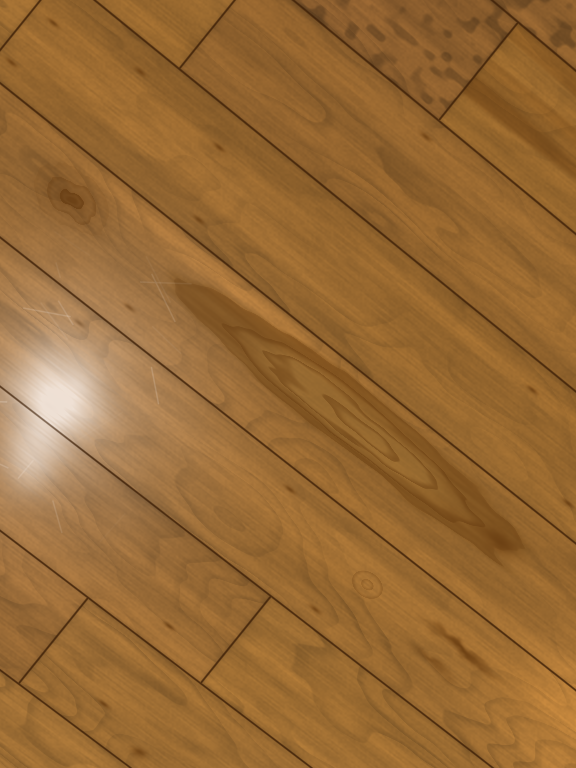
Give the GLSL for this texture, as a WebGL 2 fragment shader.

```glsl
#version 300 es
precision highp float;
// Varnished maple floor: diagonal planks in slight perspective, with butt joints,
// contour grain, a heartwood flame, knots and a scratched lamp reflection.
uniform vec2 u_resolution;
out vec4 outColor;

#define PLANK 0.2726   // plank spacing in canvas widths
#define CONVERGE 0.049 // how much the seams draw together
#define SEAM 0.0013    // half width of a seam
#define GRAIN 0.13     // strength of the contour grain
#define FIBRE 0.09     // strength of the fine fibres
#define LAMP vec2(0.10, 0.69)
#define SCRATCHES 20

const vec3 GOLD = vec3(0.65, 0.455, 0.215), SHADE = vec3(0.58, 0.39, 0.16);
const vec3 ROSE = vec3(0.67, 0.49, 0.31), BROWN = vec3(0.52, 0.345, 0.18);
const vec3 DARK = vec3(0.40, 0.23, 0.06), GROOVE = vec3(0.25, 0.13, 0.03);
const vec3 GLOSS = vec3(0.95, 0.90, 0.86);

// Per row from the top right: joint position, tone before it, tone after it
const vec3 ROWS[9] = vec3[9](
  vec3(9, 1, 1), vec3(0.726, 0.95, 0), vec3(0.318, 0.1, 0.5),
  vec3(0.055, 0.1, 0.2), vec3(9, 0.45, 0), vec3(9, 0.4, 0),
  vec3(1.019, 0.65, 0.05), vec3(0.773, 0.7, 0.25), vec3(9, 0.15, 0));

float hash(vec2 p) {
  vec3 q = fract(vec3(p.xyx) * 0.1031);
  q += dot(q, q.yzx + 33.33);
  return fract((q.x + q.y) * q.z);
}
float noise(vec2 p) {
  vec2 i = floor(p), f = fract(p);
  f = f * f * (3.0 - 2.0 * f);
  return mix(mix(hash(i), hash(i + vec2(1, 0)), f.x),
             mix(hash(i + vec2(0, 1)), hash(i + 1.0), f.x), f.y);
}
float fbm(vec2 p) {
  return 0.55 * noise(p) + 0.3 * noise(p * 2.1 + 7.0) + 0.15 * noise(p * 4.3 + 19.0);
}
// Growth ring: slow darkening, then a quick soft drop
float ring(float f) {
  float t = fract(f);
  return smoothstep(0.55, 0.93, t) * smoothstep(1.0, 0.94, t);
}
// Soft elliptical spot
float spot(vec2 p, vec2 centre, vec2 size) {
  vec2 d = (p - centre) / size;
  return exp(-dot(d, d));
}
float segment(vec2 p, vec2 a, vec2 d) {
  return length(p - a - d * clamp(dot(p - a, d) / dot(d, d), 0.0, 1.0));
}

void main() {
  float px = 1.0 / u_resolution.x;
  vec2 p = vec2(gl_FragCoord.x, u_resolution.y - gl_FragCoord.y) * px;

  // Plank coordinates: b.x runs along the plank, b.y counts rows
  float drop = (p.y - 0.807 * p.x) / (1.0 - CONVERGE * p.x) - 0.144;
  vec2 b = vec2(dot(p, vec2(0.78, 0.63)), drop / (PLANK - 0.0175 * drop));
  float row = floor(b.y), across = fract(b.y);
  vec3 plank = ROWS[int(clamp(row + 4.0, 0.0, 8.0))];
  float after = step(plank.x, b.x);
  vec2 seed = vec2(row * 17.3 + after * 41.7 + 90.0, row * 5.9 + 60.0);

  // Base tone, rosy near the lamp and warm at the lower right
  float lit = 0.55 + 0.3 * (p.y - p.x) + 0.5 * (fbm(b * 2.5 + seed) - 0.5);
  vec3 col = mix(SHADE, GOLD, clamp(lit, 0.0, 1.1));
  float tone = mix(plank.y, plank.z, after) * mix(1.0, 0.4, smoothstep(0.4, 1.2, b.x));
  col = mix(col, BROWN, tone * 0.75);
  col = mix(col, ROSE, 0.75 * spot(p, LAMP, vec2(0.29)));
  col *= 1.0 + 0.22 * spot(p, vec2(1.02, 1.24), vec2(0.14));

  // Cathedral contours, long bands and fine fibres
  float field = fbm(vec2(b.x * 2.0, across * 1.5) + seed) + 0.02 * noise(b * vec2(25, 12));
  col *= 1.0 - GRAIN * ring(field * 9.0) * noise(b * vec2(4, 3) + seed);
  col *= 1.0 + 0.16 * (noise(vec2(b.x * 1.6, across * 9.0) + seed) - 0.5);
  col *= 1.0 + FIBRE * (noise(b * vec2(22, 60)) - 0.5) + 0.05 * (noise(p * 260.0) - 0.5);

  // Striped plank and burled plank at the top right
  float top = step(row, -2.5);
  float bands = smoothstep(0.55, 0.8, noise(vec2(b.x * 1.5, across * 8.0) + 3.0));
  col = mix(col, DARK, 0.5 * top * after * bands);
  col *= 1.0 - 0.2 * top * (1.0 - after) * smoothstep(0.5, 0.8, noise(b * vec2(45, 14)));

  // Heartwood flame and knot in the middle row
  float middle = step(abs(row), 0.5);
  vec2 h = (b - vec2(0.96, 0.37)) / vec2(0.38, 0.25);
  h += 0.5 * (vec2(fbm(b * vec2(7, 5)), fbm(b * vec2(6, 8) + 31.0)) - 0.5);
  float q = length(h), heart = middle * (1.0 - smoothstep(0.88, 1.12, q));
  col = mix(col, vec3(0.60, 0.43, 0.19), 0.5 * heart);
  col = mix(col, DARK, heart * smoothstep(0.35, 0.8, q) * (0.32 + 0.3 * noise(b * vec2(6, 30))));
  col = mix(col, DARK, 0.45 * heart * ring(q * 4.0));
  col *= 1.0 + 0.12 * middle * spot(b, vec2(0.62, 0.13), vec2(0.25, 0.09));
  vec2 w = b + vec2(0.03, 0.12) * (fbm(b * vec2(22, 7)) - 0.5), eye = vec2(0.316, 0.383);
  float knot = length((w - eye) / vec2(0.1, 0.3));
  float stain = (1.0 - smoothstep(0.1, 1.0, knot)) * (0.35 + 0.4 * ring(knot * 4.0));
  stain += 0.6 * spot(w, eye, vec2(0.018, 0.06)) + 0.7 * spot(w, vec2(1.27, 0.4), vec2(0.035, 0.07));
  col = mix(col, DARK, middle * min(stain, 0.85));

  // Paired mineral streaks, a pale eye and scattered flecks
  for (float k = 0.0; k < 2.0; k++)
    col = mix(col, DARK, (0.85 - 0.3 * k) * spot(w, vec2(1.34 - 0.025 * k, 1.35 + 0.25 * k),
                                                 vec2(0.06 - 0.025 * k, 0.032)));
  float pale = length((b - vec2(1.137, 1.4)) / vec2(0.035, 0.13));
  col = mix(col, DARK, 0.25 * step(pale, 1.0) * ring(pale * 2.0 + 0.3));
  vec2 grid = b * vec2(5, 2), cell = floor(grid);
  vec2 shift = 0.25 + 0.5 * vec2(hash(cell + 71.0), hash(cell + 83.0));
  float fleck = step(0.8, hash(cell + 57.0)) * spot(fract(grid), shift, vec2(0.055, 0.035));
  fleck += spot(w, vec2(1.015, 3.85), vec2(0.013, 0.05));
  col = mix(col, DARK, min(0.75 * fleck, 0.8));

  // Seams and butt joints with a soft shadow
  float gap = min(min(across, 1.0 - across) * PLANK * 0.77, abs(b.x - plank.x));
  col *= 1.0 - 0.14 * exp(-gap / 0.004);
  float groove = 1.0 - smoothstep(SEAM - 0.6 * px, SEAM + px, gap);

  // Lamp reflection, and scratches that catch it
  vec2 g = p + 0.025 * (vec2(noise(p * 18.0), noise(p * 18.0 + 40.0)) - 0.5);
  float core = spot(g, LAMP, vec2(0.074)) + 0.55 * spot(g, LAMP + vec2(-0.04, 0.11), vec2(0.063));
  float shine = 0.8 * core + 0.24 * spot(g, LAMP, vec2(0.2));
  col = mix(col, GLOSS, min(shine * (0.93 + 0.14 * noise(b * vec2(15, 60))), 0.95));
  float scratch = 0.0;
  for (int k = 0; k < SCRATCHES; k++) {
    vec2 id = vec2(float(k) * 3.7, 11);
    vec2 start = LAMP + 0.5 * (vec2(hash(id), hash(id + 5.0)) - 0.5);
    float turn = 6.283 * hash(id + 9.0);
    float d = segment(p, start, vec2(cos(turn), sin(turn)) * (0.02 + 0.08 * hash(id + 13.0)));
    scratch += (1.0 - smoothstep(0.0, 0.0008 + px, d)) * hash(id + 21.0);
  }
  col = mix(col, GLOSS, min(scratch, 1.0) * 0.4 * spot(p, LAMP, vec2(0.26)));
  col = mix(col, GROOVE, groove * (0.82 - 0.25 * min(core, 1.0)));
  outColor = vec4(clamp(col, 0.0, 1.0), 1.0);
}
```
